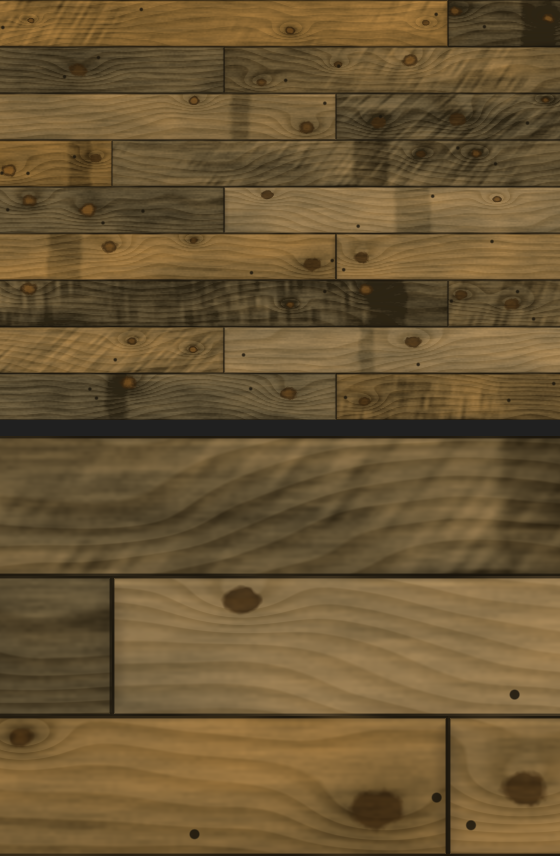
Top, the full canvas; bottom, a detail of the centre.
Write a Shadertoy shader that draws this texture.

```glsl
// Weathered reclaimed wood planks in nine staggered rows, with grain, knots, saw marks and stains.

const int ROWS = 9;
const float SPAN = 12.0;          // canvas width in row heights
const float SEAM = 0.017;         // half width of the gap between planks
const float RINGS = 6.0;          // growth rings across a plank
const int KNOTS = 4;              // knot slots per plank
const int NAILS = 3;              // nail hole slots per plank
const float STAIN = 0.50;         // strength of broad stains
const float FIBRE = 0.34;         // strength of fine fibres
const float SAW = 0.40;           // strength of saw marks

const vec3 INK = vec3(0.17, 0.14, 0.08);
const vec3 GREY = vec3(0.40, 0.345, 0.235);
const vec3 PALE = vec3(0.59, 0.50, 0.355);
const vec3 WARM_TINT = vec3(1.13, 0.98, 0.70);
const vec3 KNOT_COLOR = vec3(0.30, 0.20, 0.08);
const vec3 GAP_COLOR = vec3(0.10, 0.08, 0.045);

// Per row, from the top: joint in fifths of the width, then tone and warmth (left, right)
const float JOINT[ROWS] = float[](4.0, 2.0, 3.0, 1.0, 2.0, 3.0, 4.0, 2.0, 3.0);
const vec2 TONE[ROWS] = vec2[](
    vec2(0.68, 0.18), vec2(0.27, 0.50), vec2(0.74, 0.38), vec2(0.62, 0.46), vec2(0.38, 0.80),
    vec2(0.75, 0.70), vec2(0.25, 0.47), vec2(0.66, 0.84), vec2(0.40, 0.46));
const vec2 WARMTH[ROWS] = vec2[](
    vec2(1.0, 0.1), vec2(0.1, 0.4), vec2(0.4, 0.1), vec2(0.9, 0.2), vec2(0.1, 0.2),
    vec2(0.7, 0.5), vec2(0.1, 0.3), vec2(0.5, 0.2), vec2(0.0, 0.6));

float hash(vec2 p) {
    vec3 q = fract(vec3(p.xyx) * 0.1031);
    q += dot(q, q.yzx + 33.33);
    return fract((q.x + q.y) * q.z);
}

float noise(vec2 p) {
    vec2 i = floor(p), f = fract(p);
    f = f * f * (3.0 - 2.0 * f);
    return mix(mix(hash(i), hash(i + vec2(1, 0)), f.x),
               mix(hash(i + vec2(0, 1)), hash(i + vec2(1, 1)), f.x), f.y);
}

float fbm(vec2 p) {
    return 0.55 * noise(p) + 0.29 * noise(p * 2.1 + 7.3) + 0.16 * noise(p * 4.3 + 3.1);
}

vec3 woodRamp(float t) {
    t = clamp(t, 0.0, 1.15);
    return t < 0.5 ? mix(INK, GREY, t * 2.0) : mix(GREY, PALE, t * 2.0 - 1.0);
}

void mainImage(out vec4 fragColor, in vec2 fragCoord) {
    vec2 pos = fragCoord / iResolution.xy * vec2(SPAN, float(ROWS));
    float px = float(ROWS) / iResolution.y;

    // Find the plank
    int row = clamp(ROWS - 1 - int(floor(pos.y)), 0, ROWS - 1);
    float joint = JOINT[row] * SPAN / 5.0;
    int side = pos.x < joint ? 0 : 1;
    float start = side == 0 ? 0.0 : joint;
    float span = side == 0 ? joint : SPAN - joint;
    float id = float(row * 2 + side) + 1.0;
    vec2 p = vec2(pos.x, fract(pos.y));
    vec2 seed = 60.0 * vec2(hash(vec2(id, 1.7)), hash(vec2(id, 5.3)));

    // Growth rings, bent along the plank
    float bend = noise(vec2(p.x * 0.35, p.y * 0.8) + seed) + 0.12 * noise(p * vec2(1.5, 3.0) + seed);
    float rings = (p.y + bend) * RINGS;

    // Knots push the rings aside
    float core = 0.0, halo = 0.0, pith = 0.0;
    for (int i = 0; i < KNOTS; i++) {
        vec2 k = vec2(id * 3.1, float(i) * 7.7);
        float present = step(hash(k + 2.3), 0.22 + 0.04 * span);
        vec2 c = vec2(start + span * (float(i) + 0.15 + 0.7 * hash(k)) / float(KNOTS),
                      mix(0.12, 0.88, hash(k + 9.1)));
        float r = mix(0.06, 0.15, hash(k + 4.9));
        vec2 d = (p - c) / r;
        float ragged = length(d * vec2(0.75, 1.0)) + 0.5 * (fbm(p * 9.0 + seed) - 0.5);
        rings += present * 2.8 * exp(-0.22 * dot(d * vec2(0.5, 1.0), d * vec2(0.5, 1.0)));
        core = max(core, present * smoothstep(1.1, 0.75, ragged));
        pith = max(pith, present * smoothstep(0.8, 0.3, ragged) * hash(k + 6.1));
        halo = max(halo, present * exp(-0.28 * ragged * ragged) * hash(k + 8.3));
    }
    float phase = fract(rings);
    float late = smoothstep(0.25, 0.85, phase) * (1.0 - smoothstep(0.85, 1.0, phase));
    late = mix(late, 0.37, smoothstep(0.3, 0.8, fwidth(rings)));

    // Fibres, stains and saw marks
    float fibre = 0.5 * noise(p * vec2(2.0, 20.0) + seed) + 0.3 * noise(p * vec2(6.0, 38.0) + seed)
                + 0.2 * noise(p * vec2(22.0, 30.0) + seed);
    float stain = 0.6 * fbm(p * vec2(0.7, 1.4) + seed.yx) + 0.4 * fbm(p * vec2(0.4, 3.5) + seed);
    float slant = mix(-0.2, 1.2, hash(vec2(id, 8.8)));
    float saw = noise(vec2((p.x - p.y * slant) * 11.0, p.y * 3.0) + seed);
    float sawn = step(hash(vec2(id, 3.9)), 0.45) * smoothstep(0.35, 0.65, fbm(p * vec2(0.6, 1.0) + seed + 9.0));

    // A dark band left by a crossing beam
    float bandX = start + span * hash(vec2(id, 12.4));
    float bandWidth = mix(0.12, 0.45, hash(vec2(id, 14.6)));
    float edge = abs(p.x - bandX + 0.15 * (fbm(p * 4.0 + seed) - 0.5));
    float band = step(hash(vec2(id, 16.2)), 0.45) * smoothstep(bandWidth + 0.1, bandWidth - 0.05, edge);

    float tone = TONE[row][side] + 0.05 + STAIN * (stain - 0.5) * 1.6 + FIBRE * (fibre - 0.5)
               - 0.16 * late + SAW * sawn * (saw - 0.5) - 0.26 * band - 0.42 * halo;
    float warmth = clamp(WARMTH[row][side] + 0.5 * (stain - 0.5) + 0.15 * late, 0.0, 1.0);
    vec3 color = woodRamp(tone) * mix(vec3(1.0), WARM_TINT, warmth);
    color = mix(color, KNOT_COLOR * (0.55 + 0.9 * pith + 0.4 * fibre), 0.8 * core);

    // Nail holes
    for (int i = 0; i < NAILS; i++) {
        vec2 n = vec2(id * 5.7, float(i) * 3.3 + 20.0);
        vec2 c = vec2(start + span * hash(n), mix(0.15, 0.85, hash(n + 1.9)));
        float hole = smoothstep(0.035 + px, 0.035 - px, length(p - c));
        color = mix(color, GAP_COLOR, 0.85 * hole * step(hash(n + 6.6), 0.6));
    }

    // Worn edges and gaps
    float border = min(min(p.y, 1.0 - p.y), abs(pos.x - joint));
    float wear = noise(pos * vec2(2.5, 1.0) + seed);
    color *= 1.0 - 0.18 * wear * smoothstep(0.14, 0.0, border);
    color *= 1.0 + 0.25 * wear * smoothstep(0.04, 0.0, abs(p.y - 0.95));
    float gap = smoothstep(SEAM + px, SEAM - px, border);
    color = mix(color, GAP_COLOR, gap * (0.6 + 0.4 * wear));

    fragColor = vec4(color, 1.0);
}
```
